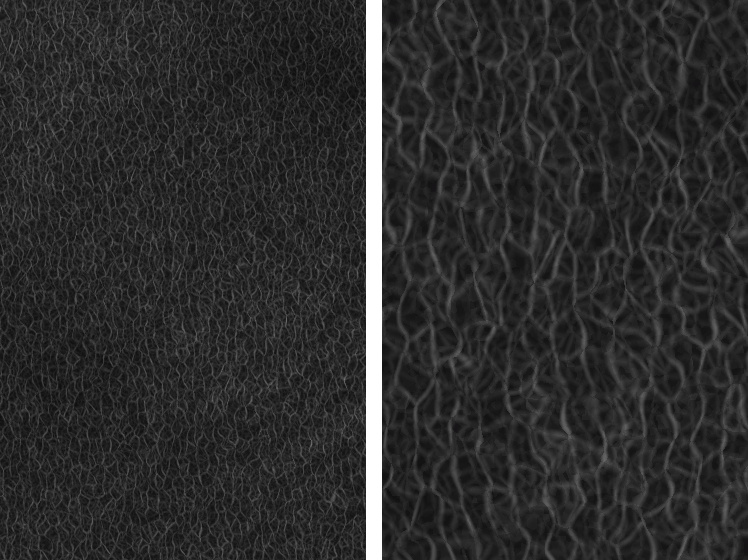
Left, the full canvas; right, a detail of the centre.
Reproduce this texture procedurally as a WebGL 2 fragment shader.

```glsl
#version 300 es
precision highp float;

uniform vec2 u_resolution;
out vec4 fragColor;

vec2 hash2(vec2 p) {
    vec3 q = fract(vec3(p.xyx) * vec3(0.1031, 0.1030, 0.0973));
    q += dot(q, q.yzx + 33.33);
    return fract((q.xx + q.yz) * q.zy);
}

// x: distance to the cell border, y: how upright that border is, z: cell id
vec3 cellular(vec2 p) {
    vec2 base = floor(p), nearest = vec2(9.0), second = vec2(9.0);
    float id = 0.0;
    for (int j = -1; j <= 1; j++) {
        for (int i = -1; i <= 1; i++) {
            vec2 cell = base + vec2(i, j);
            vec2 h = hash2(cell);
            vec2 d = cell + 0.06 + 0.88 * h - p;
            if (dot(d, d) < dot(nearest, nearest)) {
                second = nearest;
                nearest = d;
                id = fract(h.x * 17.3 + h.y * 5.7);
            } else if (dot(d, d) < dot(second, second)) {
                second = d;
            }
        }
    }
    vec2 normal = normalize(second - nearest);
    return vec3(dot(0.5 * (nearest + second), normal), abs(normal.x), id);
}

float waves(vec2 p) {
    return (sin(p.x + 1.7 * sin(p.y * 0.8)) + sin(p.y * 1.3 + 1.4 * sin(p.x * 0.9 + 2.0))
          + sin((p.x - p.y) * 1.9 + 1.0)) / 3.0;
}

float spot(vec2 p, vec2 center, vec2 radius) {
    vec2 d = (p - center) / radius;
    return exp(-dot(d, d));
}

float border(float dist, float width, float scale) {
    return 1.0 - smoothstep(0.0, max(width, 1.5 * scale / u_resolution.y), dist);
}

void main() {
    vec2 p = gl_FragCoord.xy / u_resolution.y;

    // Bend the hide so the grain meanders
    vec2 hide = p + 0.006 * vec2(waves(p * 23.0), waves(p.yx * 19.0 + 4.0));
    hide += 0.0016 * vec2(sin(p.y * 190.0 + 3.0 * sin(p.x * 70.0)), sin(p.x * 210.0 + p.y * 60.0));
    hide.x += 0.05 * hide.y;

    // Large pebbles, small wrinkles and pores
    vec3 pebble = cellular(hide * vec2(66.0, 46.0));
    vec3 wrinkle = cellular(hide * vec2(126.0, 104.0) + 31.0);
    vec3 pore = cellular(p * vec2(270.0, 250.0) + 73.0);

    float strength = 0.75 + 0.45 * waves(hide * 95.0);
    float ridge = border(pebble.x, 0.17, 56.0) * (0.3 + 0.7 * pebble.y) * strength;
    float crinkle = border(wrinkle.x, 0.36, 115.0) * (0.5 + 0.5 * wrinkle.y);

    float shade = 0.070 + 0.030 * pebble.z * wrinkle.z;
    shade += 0.165 * ridge + 0.062 * crinkle * (0.6 + 0.8 * pebble.z);
    shade += 0.050 * pore.z * (0.6 + 0.4 * wrinkle.z);

    // Broad uneven light over the surface
    float light = 1.02 + 0.07 * waves(p * 9.0 + 2.0);
    light += 0.20 * spot(p, vec2(0.10, 0.90), vec2(0.22, 0.22));
    light += 0.12 * spot(p, vec2(0.42, 0.40), vec2(0.22, 0.25));
    light -= 0.30 * spot(p, vec2(0.56, 0.88), vec2(0.17, 0.13));
    light -= 0.16 * spot(p, vec2(0.07, 0.38), vec2(0.20, 0.16));

    // Slanted soft folds near the lower right
    float across = p.y - 0.55 * p.x + 0.008 * sin(p.x * 28.0);
    float fold = sin(across * 110.0 + 2.0 * sin(across * 31.0));
    light += 0.13 * fold * spot(p, vec2(0.62, 0.28), vec2(0.20, 0.17));

    shade *= light;
    vec3 tint = mix(vec3(1.02, 0.96, 1.02), vec3(1.0), smoothstep(0.07, 0.14, shade));
    fragColor = vec4(shade * tint, 1.0);
}
```
